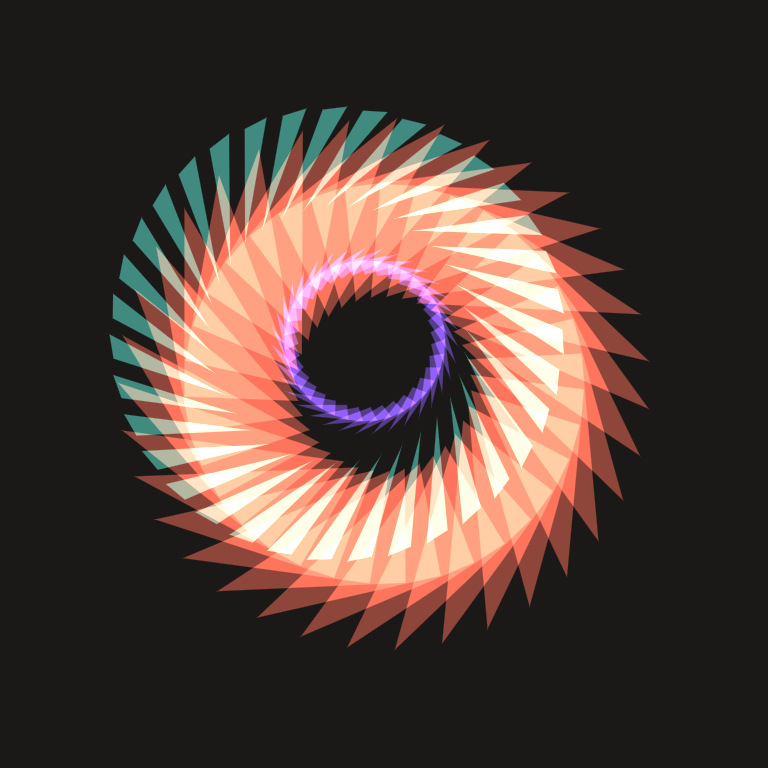
Give the GLSL for this background, as a WebGL 1 fragment shader.

```glsl
precision highp float;
// Three pinwheels of translucent triangles glowing on near-black.
// Each wheel repeats one triangle around its own centre; the layers add
// their light, so overlaps brighten from coral to cream and violet to pink.

uniform vec2 u_resolution;

const int COPIES = 35;
const float TAU = 6.283185;

const vec3 BACKGROUND = vec3(0.104, 0.097, 0.090);
const vec3 CORAL = vec3(0.451, 0.178, 0.138);   // light added by one layer
const vec3 TEAL = vec3(0.148, 0.445, 0.410);
const vec3 VIOLET = vec3(0.235, 0.142, 0.450);

const vec2 CORAL_CENTER = vec2(0.500, 0.500);
const vec2 TEAL_CENTER = vec2(0.439, 0.565);
const vec2 VIOLET_CENTER = vec2(0.475, 0.556);

// Triangle corners, counter-clockwise, as (radius, angle in degrees)
const vec2 CORAL_TIP = vec2(0.3464, 4.9);
const vec2 CORAL_SIDE = vec2(0.2604, 49.9);
const vec2 CORAL_ROOT = vec2(0.1135, 57.5);

const vec2 TEAL_LEAD = vec2(0.2965, 5.2);
const vec2 TEAL_TRAIL = vec2(0.2930, 11.4);
const vec2 TEAL_ROOT = vec2(0.1693, 32.2);

const vec2 VIOLET_TIP = vec2(0.1211, 7.4);
const vec2 VIOLET_SIDE = vec2(0.1045, 42.4);
const vec2 VIOLET_ROOT = vec2(0.0865, 38.4);

vec2 fromPolar(vec2 corner) {
  float angle = radians(corner.y);
  return corner.x * vec2(cos(angle), sin(angle));
}

// Signed distance to the line a-b, negative on its left
float edgeDistance(vec2 p, vec2 a, vec2 b) {
  vec2 along = normalize(b - a);
  return dot(p - a, vec2(along.y, -along.x));
}

// Number of triangle layers covering p, with softened edges
float wheelLayers(vec2 p, vec2 c0, vec2 c1, vec2 c2, float pixel) {
  vec2 a = fromPolar(c0);
  vec2 b = fromPolar(c1);
  vec2 c = fromPolar(c2);
  float turn = TAU / float(COPIES);
  mat2 rotation = mat2(cos(turn), sin(turn), -sin(turn), cos(turn));
  float layers = 0.0;
  for (int i = 0; i < COPIES; i++) {
    float d = max(edgeDistance(p, a, b),
                  max(edgeDistance(p, b, c), edgeDistance(p, c, a)));
    layers += clamp(0.5 - d / pixel, 0.0, 1.0);
    p = rotation * p;
  }
  return layers;
}

void main() {
  float size = min(u_resolution.x, u_resolution.y);
  vec2 p = (gl_FragCoord.xy - 0.5 * u_resolution) / size + 0.5;
  float pixel = 1.2 / size;

  // Sum the light of the three wheels
  vec3 color = BACKGROUND;
  color += TEAL * wheelLayers(p - TEAL_CENTER,
                              TEAL_LEAD, TEAL_TRAIL, TEAL_ROOT, pixel);
  color += CORAL * wheelLayers(p - CORAL_CENTER,
                               CORAL_TIP, CORAL_SIDE, CORAL_ROOT, pixel);
  color += VIOLET * wheelLayers(p - VIOLET_CENTER,
                                VIOLET_TIP, VIOLET_SIDE, VIOLET_ROOT, pixel);

  gl_FragColor = vec4(min(color, 1.0), 1.0);
}
```
